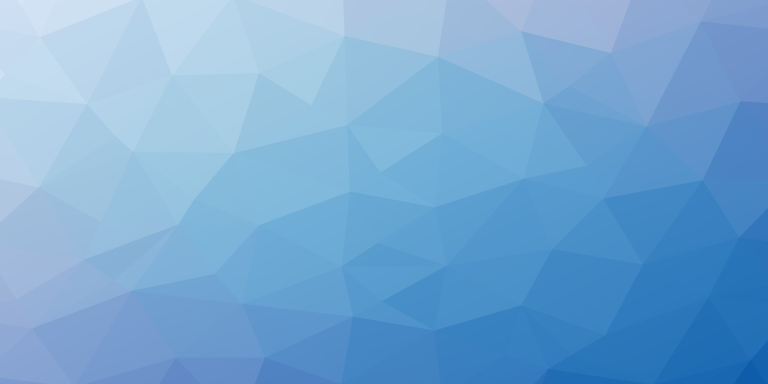
Give the GLSL for this background, as a WebGL 1 fragment shader.

```glsl
precision highp float;
// Low-poly background: a tilted, warped lattice is cut into triangles, and
// each facet takes a nearly flat tone from a diagonal pale-to-deep blue ramp.
// Some cells get an inner hub vertex, which adds smaller facets.

uniform vec2 u_resolution;

// Lattice, in units of the canvas height (the canvas is 2 wide, 1 high)
const vec2 CANVAS = vec2(2.0, 1.0);
const vec2 ORIGIN = vec2(0.156, 0.122);
const vec2 CELL = vec2(0.247, 0.182);
const float TILT = 0.10;
const float COLUMN_SWAY = 0.055;
const float ZIGZAG = 0.028;
const float COLUMN_WAVE = 0.025;
const float ROW_WAVE = 0.03;
const float JITTER = 0.035;
const float HUB_CHANCE = 0.3;

// Facet shading
const float TONE_SPREAD = 0.045;
const float INNER_GRADIENT = 0.25;

// Colour ramp from upper left to lower right
const vec3 MIST = vec3(0.83, 0.89, 0.96);
const vec3 PALE_BLUE = vec3(0.63, 0.79, 0.885);
const vec3 SKY_BLUE = vec3(0.46, 0.70, 0.85);
const vec3 MID_BLUE = vec3(0.28, 0.56, 0.785);
const vec3 DEEP_BLUE = vec3(0.07, 0.38, 0.68);
const vec3 VIOLET_SHIFT = vec3(0.07, -0.055, -0.025);

const float PI = 3.14159;

float hash(vec2 p) {
  return fract(sin(dot(p, vec2(12.99, 78.23))) * 4375.85);
}

float cross2(vec2 a, vec2 b) {
  return a.x * b.y - a.y * b.x;
}

float ramp(float from, float to, float x) {
  return clamp((x - from) / (to - from), 0.0, 1.0);
}

// Diagonal blue ramp, turning violet toward the two off-diagonal corners
vec3 skyColor(vec2 p) {
  vec2 uv = p / CANVAS;
  float s = 0.5 * (uv.x + 1.0 - uv.y);
  vec3 color = mix(MIST, PALE_BLUE, ramp(0.0, 0.3, s));
  color = mix(color, SKY_BLUE, ramp(0.3, 0.47, s));
  color = mix(color, MID_BLUE, ramp(0.47, 0.68, s));
  color = mix(color, DEEP_BLUE, ramp(0.68, 1.0, s));
  return color + VIOLET_SHIFT * smoothstep(0.2, 0.9, abs(uv.x + uv.y - 1.0));
}

// Lattice vertex displaced by layered sines and a little noise
vec2 vertex(vec2 id) {
  vec2 v = ORIGIN + id * CELL;
  v.y += TILT * (v.x - 1.0);
  v.x -= COLUMN_SWAY * cos(PI * id.y) * sin(0.45 * (id.x - 3.3));
  v.y -= ZIGZAG * cos(PI * id.x) + COLUMN_WAVE * cos(0.9 * id.x);
  v.y -= ROW_WAVE * sin(0.8 * id.y);
  return v + JITTER * (vec2(hash(id), hash(id + 31.7)) - 0.5);
}

// Signed distance to the left side of edge a-b
float edgeDistance(vec2 p, vec2 a, vec2 b) {
  return cross2(b - a, p - a) / length(b - a);
}

// Facet colour in rgb, premultiplied by its antialiased coverage in a
vec4 facet(vec2 p, vec2 a, vec2 b, vec2 c, vec2 seed) {
  if (cross2(b - a, c - a) < 0.00001) return vec4(0.0);
  float inside = min(edgeDistance(p, a, b),
                     min(edgeDistance(p, b, c), edgeDistance(p, c, a)));
  float coverage = clamp(0.5 + inside * u_resolution.y, 0.0, 1.0);
  vec3 color = skyColor(mix((a + b + c) / 3.0, p, INNER_GRADIENT));
  color += TONE_SPREAD * (hash(seed) - 0.5) * vec3(1.0, 0.75, 0.4);
  return vec4(color, 1.0) * coverage;
}

// Fan of facets around a hub; a hub on a corner leaves just two of them
vec4 cellFacets(vec2 p, vec2 id) {
  vec2 a = vertex(id);
  vec2 b = vertex(id + vec2(1.0, 0.0));
  vec2 c = vertex(id + vec2(1.0, 1.0));
  vec2 d = vertex(id + vec2(0.0, 1.0));
  vec2 hub = distance(a, c) < distance(b, d) ? a : b;
  if (hash(id + 5.3) < HUB_CHANCE) {
    hub = mix(0.25 * (a + b + c + d), hub, 0.3);
  }
  return facet(p, a, b, hub, id + 0.1) + facet(p, b, c, hub, id + 0.3)
       + facet(p, c, d, hub, id + 0.5) + facet(p, d, a, hub, id + 0.7);
}

void main() {
  vec2 p = gl_FragCoord.xy / u_resolution * CANVAS;
  vec2 base = floor((p - ORIGIN - vec2(0.0, TILT * (p.x - 1.0))) / CELL);

  // Blend the facets of the neighbouring cells over a faint smooth base
  vec4 sum = vec4(skyColor(p), 1.0) * 0.001;
  for (int y = -1; y <= 1; y++) {
    for (int x = -1; x <= 1; x++) {
      sum += cellFacets(p, base + vec2(float(x), float(y)));
    }
  }
  gl_FragColor = vec4(sum.rgb / sum.a, 1.0);
}
```
